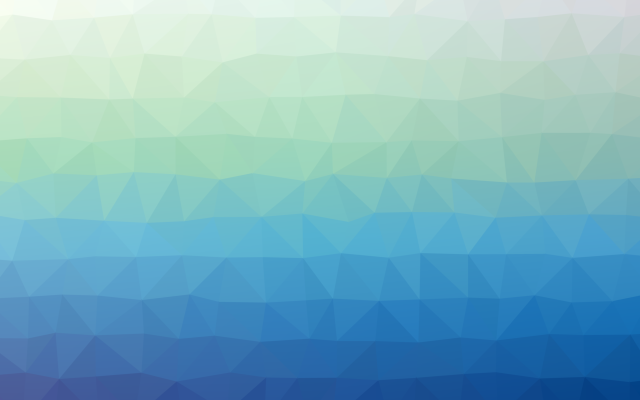
A Shadertoy shader for this background:

```glsl
// Low-poly mesh of pale triangles fading from cream and mint down to deep blue

vec2 hash2(vec2 p) {
    vec3 q = fract(p.xyx * vec3(0.1031, 0.1030, 0.0973));
    q += dot(q, q.yzx + 33.33);
    return fract((q.xx + q.yz) * q.zy);
}

// Colour field: six stops from top to bottom on the left, centre and right
vec3 gradient(vec2 uv) {
    vec3 left[6] = vec3[6](
        vec3(0.97, 0.99, 0.95), vec3(0.85, 0.93, 0.82), vec3(0.65, 0.86, 0.73),
        vec3(0.47, 0.75, 0.85), vec3(0.34, 0.55, 0.74), vec3(0.29, 0.34, 0.59));
    vec3 centre[6] = vec3[6](
        vec3(0.88, 0.95, 0.91), vec3(0.76, 0.90, 0.80), vec3(0.60, 0.83, 0.72),
        vec3(0.33, 0.70, 0.82), vec3(0.18, 0.50, 0.74), vec3(0.13, 0.32, 0.59));
    vec3 right[6] = vec3[6](
        vec3(0.83, 0.83, 0.86), vec3(0.69, 0.79, 0.75), vec3(0.53, 0.72, 0.69),
        vec3(0.29, 0.62, 0.80), vec3(0.08, 0.43, 0.70), vec3(0.01, 0.25, 0.52));
    float t = clamp(1.0 - uv.y, 0.0, 1.0) * 5.0;
    int i = min(int(t), 4);
    float f = t - float(i);
    vec3 l = mix(left[i], left[i + 1], f);
    vec3 c = mix(centre[i], centre[i + 1], f);
    vec3 r = mix(right[i], right[i + 1], f);
    float x = clamp(uv.x, 0.0, 1.0) * 2.0;
    return x < 1.0 ? mix(l, c, x) : mix(c, r, x - 1.0);
}

// Mesh vertex: a grid point shifted more sideways than up or down
vec2 vertex(vec2 id) {
    return id + (hash2(id + 17.0) - 0.5) * vec2(0.48, 0.28);
}

// Signed distance to the line a-b, positive on its left
float edge(vec2 p, vec2 a, vec2 b) {
    vec2 d = normalize(b - a);
    return d.x * (p.y - a.y) - d.y * (p.x - a.x);
}

// Facet colour in rgb, weighted by its smooth coverage in alpha
vec4 facet(vec2 p, vec2 a, vec2 b, vec2 c, vec2 gridSize, float pixel) {
    float d = min(edge(p, a, b), min(edge(p, b, c), edge(p, c, a)));
    float cover = smoothstep(-0.7 * pixel, 0.7 * pixel, d);
    vec2 middle = (a + b + c) / 3.0;
    vec2 samplePoint = mix(p, middle, 0.75);
    vec3 colour = gradient((samplePoint + vec2(0.52, 0.56)) / gridSize);
    vec2 tint = hash2(floor(middle * 37.0)) - 0.5;
    colour += 0.022 * tint.x + vec3(0.012, 0.004, -0.016) * tint.y;
    return vec4(colour, 1.0) * cover;
}

void mainImage(out vec4 fragColor, in vec2 fragCoord) {
    // Ten rows of square cells fill the height
    float pixel = 10.0 / iResolution.y;
    vec2 gridSize = iResolution.xy * pixel;
    vec2 p = fragCoord * pixel - vec2(0.52, 0.56);
    vec2 cell = floor(p);
    vec4 sum = vec4(0.0);

    for (int j = -1; j <= 1; j++) {
        for (int i = -1; i <= 1; i++) {
            vec2 id = cell + vec2(i, j);
            vec2 a = vertex(id);
            vec2 b = vertex(id + vec2(1, 0));
            vec2 c = vertex(id + vec2(0, 1));
            vec2 d = vertex(id + vec2(1, 1));

            // Split each quad along its shorter diagonal
            if (distance(a, d) < distance(b, c)) {
                sum += facet(p, a, b, d, gridSize, pixel);
                sum += facet(p, a, d, c, gridSize, pixel);
            } else {
                sum += facet(p, a, b, c, gridSize, pixel);
                sum += facet(p, b, d, c, gridSize, pixel);
            }
        }
    }
    fragColor = vec4(sum.rgb / max(sum.a, 0.001), 1.0);
}
```
